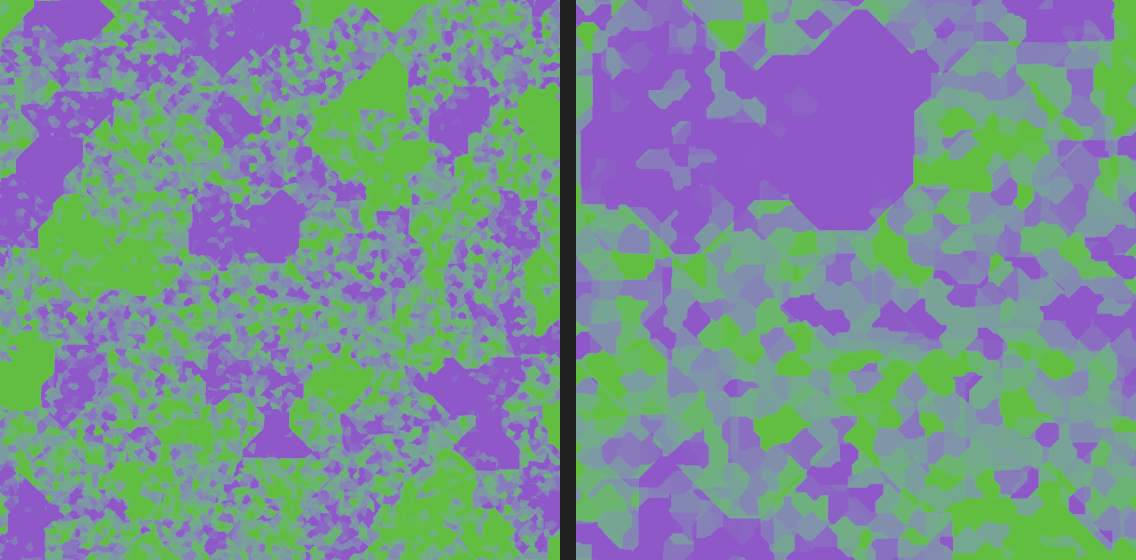
Left, the full canvas; right, a detail of the centre.
Give the GLSL for this pattern, as a WebGL 2 fragment shader.

```glsl
#version 300 es
precision highp float;
// Draws a mottled camouflage of green and violet grains from layered diamond-metric cells.

uniform vec2 u_resolution;
out vec4 fragColor;

const vec3 GREEN = vec3(0.385, 0.745, 0.255);
const vec3 VIOLET = vec3(0.555, 0.345, 0.785);

float hash(vec2 p) {
    return fract(sin(dot(p, vec2(127.1, 311.7))) * 43758.5453);
}

vec2 hash2(vec2 p) {
    return vec2(hash(p), hash(p + vec2(37.2, 17.9)));
}

// Signed random value of the nearest cell, blended over one pixel at its border.
float cells(vec2 uv, float scale, float seed, float pixel) {
    vec2 p = uv * scale + seed;
    vec2 base = floor(p);
    float nearest = 9.0;
    float second = 9.0;
    float nearestValue = 0.0;
    float secondValue = 0.0;
    for (int y = -1; y <= 1; y++) {
        for (int x = -1; x <= 1; x++) {
            vec2 id = base + vec2(x, y);
            vec2 offset = abs(id + hash2(id) - p);
            float dist = offset.x + offset.y;
            float value = hash(id + vec2(71.3, 53.8)) * 2.0 - 1.0;
            if (dist < nearest) {
                second = nearest;
                secondValue = nearestValue;
                nearest = dist;
                nearestValue = value;
            } else if (dist < second) {
                second = dist;
                secondValue = value;
            }
        }
    }
    float edge = smoothstep(0.0, 1.6 * scale * pixel, second - nearest);
    return mix(secondValue, nearestValue, 0.5 + 0.5 * edge);
}

// Blends in cubed space so that the middle tones stay bright.
vec3 blendColors(vec3 a, vec3 b, float t) {
    return pow(mix(a * a * a, b * b * b, t), vec3(1.0 / 3.0));
}

void main() {
    float pixel = 1.0 / u_resolution.y;
    vec2 uv = gl_FragCoord.xy * pixel;

    // Large patches, medium blocks and fine grains
    float patches = cells(uv, 11.0, 13.0, pixel);
    float blocks = cells(uv, 26.0, 47.0, pixel);
    float grains = cells(uv, 72.0, 101.0, pixel);

    // Strong patches push past the ends of the ramp and become solid
    float tone = 0.47 + 1.2 * patches * abs(patches) + 0.3 * blocks + 0.55 * grains;
    fragColor = vec4(blendColors(GREEN, VIOLET, clamp(tone, 0.0, 1.0)), 1.0);
}
```
